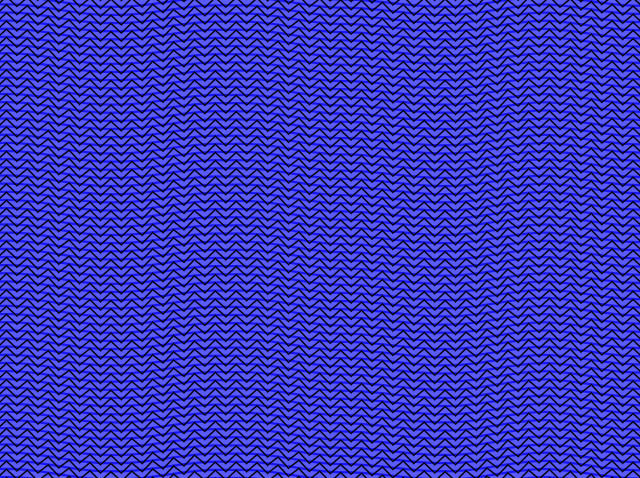
A Shadertoy shader for this pattern:

```glsl
// Lengths are fractions of the canvas height.
const float ZIGZAG_PERIOD = 0.0437;
const float ZIGZAG_HEIGHT = 0.0200;
const float ZIGZAG_PEAK_X = 0.0135;
const float ROW_SPACING = 0.01705;
const float ROW_OFFSET = 0.639;
const float INK_WIDTH = 0.0031;
const float BAND_WIDTH = 0.0047;
const float BAND_DROP = 0.0062;
const float SLOPE_REACH = 0.105;

const vec3 GROUND_COLOR = vec3(0.355, 0.355, 0.98);
const vec3 BAND_COLOR = vec3(0.09, 0.09, 0.96);
const vec3 INK_COLOR = vec3(0.01, 0.01, 0.05);

// Each slope: x of its centre, height gained across it.
const int SLOPE_COUNT = 6;
const vec2 SLOPES[SLOPE_COUNT] = vec2[](
    vec2(0.122, -0.022), vec2(0.350, 0.020), vec2(0.612, -0.022),
    vec2(0.822, -0.015), vec2(1.040, 0.022), vec2(1.233, -0.020));

// Broad undulation shared by all rows.
float swell(float x) {
    float height = 0.0;
    for (int i = 0; i < SLOPE_COUNT; i++) {
        float center = SLOPES[i].x;
        height += SLOPES[i].y * smoothstep(center - SLOPE_REACH, center + SLOPE_REACH, x);
    }
    return height;
}

// Triangle wave centred on zero.
float zigzag(float x) {
    float phase = fract((x - ZIGZAG_PEAK_X) / ZIGZAG_PERIOD);
    return ZIGZAG_HEIGHT * (abs(2.0 * phase - 1.0) - 0.5);
}

// Vertical distance to the nearest row.
float rowDistance(float y) {
    return abs(fract(y / ROW_SPACING + 0.5) - 0.5) * ROW_SPACING;
}

float stroke(float dist, float width, float pixel) {
    return clamp((0.5 * width - dist) / pixel + 0.5, 0.0, 1.0);
}

void mainImage(out vec4 fragColor, in vec2 fragCoord) {
    vec2 p = fragCoord / iResolution.y;
    float pixel = 1.0 / iResolution.y;
    float y = p.y - ROW_OFFSET - swell(p.x);

    // Slopes turn vertical distance into distance across the line.
    float probe = 0.002;
    float swellSlope = (swell(p.x + probe) - swell(p.x - probe)) / (2.0 * probe);
    float phase = fract((p.x - ZIGZAG_PEAK_X) / ZIGZAG_PERIOD);
    float inkSlope = swellSlope + sign(phase - 0.5) * 2.0 * ZIGZAG_HEIGHT / ZIGZAG_PERIOD;

    // Smooth bands run beneath the zigzags.
    float bandDist = rowDistance(y + BAND_DROP) * inversesqrt(1.0 + swellSlope * swellSlope);
    float inkDist = rowDistance(y - zigzag(p.x)) * inversesqrt(1.0 + inkSlope * inkSlope);

    vec3 color = mix(GROUND_COLOR, BAND_COLOR, stroke(bandDist, BAND_WIDTH, pixel));
    color = mix(color, INK_COLOR, stroke(inkDist, INK_WIDTH, pixel));
    fragColor = vec4(color, 1.0);
}
```
